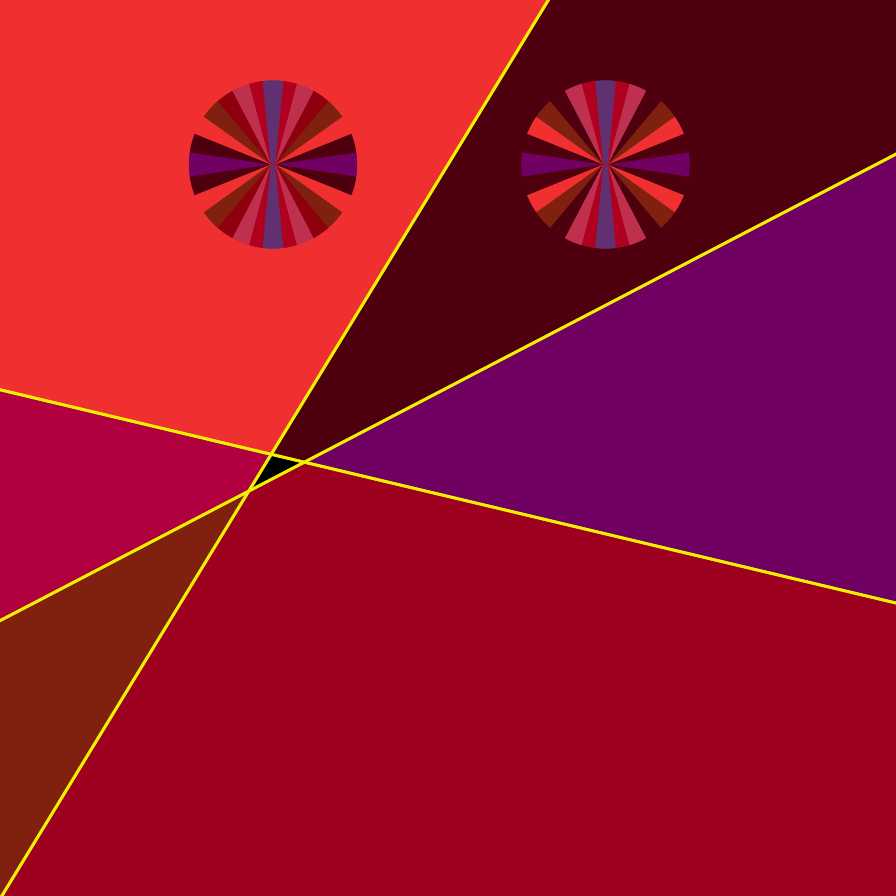
Write a Shadertoy shader that draws this background.

```glsl
// Flat coloured regions cut by three thin yellow lines, with two striped fan discs.

const vec3 SCARLET = vec3(0.94, 0.19, 0.19);
const vec3 MAROON  = vec3(0.31, 0.00, 0.06);
const vec3 PURPLE  = vec3(0.44, 0.00, 0.38);
const vec3 CRIMSON = vec3(0.62, 0.00, 0.12);
const vec3 MAGENTA = vec3(0.69, 0.00, 0.25);
const vec3 BROWN   = vec3(0.50, 0.125, 0.06);
const vec3 YELLOW  = vec3(0.94, 0.94, 0.00);
const vec3 BLACK   = vec3(0.0);
const vec3 WINE    = vec3(0.56, 0.00, 0.06);
const vec3 ROSE    = vec3(0.75, 0.19, 0.31);
const vec3 RUBY    = vec3(0.69, 0.00, 0.12);
const vec3 VIOLET  = vec3(0.38, 0.19, 0.44);

const float LINE_HALF_WIDTH = 0.0018;
const float FAN_RADIUS = 0.094;
const float FAN_HEIGHT = 0.8164;
const float LEFT_FAN_X = 0.3047;
const float RIGHT_FAN_X = 0.6758;
const float FAN_SPINE = 0.0026;

// Signed distance to the line through a and b, positive on its left.
float lineSide(vec2 p, vec2 a, vec2 b) {
    vec2 d = normalize(b - a);
    return d.x * (p.y - a.y) - d.y * (p.x - a.x);
}

float coverage(float distanceOutside, float pixel) {
    return 1.0 - smoothstep(-0.5 * pixel, 0.5 * pixel, distanceOutside);
}

vec3 regionColor(bool leftOfSteep, bool aboveRising, bool aboveFalling) {
    if (leftOfSteep) {
        if (!aboveRising) return BROWN;
        return aboveFalling ? SCARLET : MAGENTA;
    }
    if (aboveRising) return aboveFalling ? MAROON : BLACK;
    return aboveFalling ? PURPLE : CRIMSON;
}

// Disc of sectors mirrored about both axes, running from horizontal to vertical.
vec3 drawFan(vec3 base, vec2 p, vec3 accent, float pixel) {
    const float starts[8] = float[8](0.0, 8.5, 22.0, 35.5, 50.0, 62.5, 75.0, 84.5);
    vec3 colors[8] = vec3[8](PURPLE, MAROON, SCARLET, BROWN, accent, ROSE, RUBY, VIOLET);
    vec2 q = vec2(max(abs(p.x) - FAN_SPINE, 0.0), abs(p.y));
    vec3 color = colors[0];
    for (int i = 1; i < 8; i++) {
        float angle = radians(starts[i]);
        float outside = q.x * sin(angle) - q.y * cos(angle);
        color = mix(color, colors[i], coverage(outside, pixel));
    }
    return mix(base, color, coverage(length(p) - FAN_RADIUS, pixel));
}

void mainImage(out vec4 fragColor, in vec2 fragCoord) {
    vec2 uv = fragCoord / iResolution.xy;
    float pixel = 1.0 / min(iResolution.x, iResolution.y);

    // Regions between the three lines
    float steep   = lineSide(uv, vec2(0.002, 0.0), vec2(0.612, 1.0));
    float rising  = lineSide(uv, vec2(0.0, 0.3073), vec2(1.0, 0.828));
    float falling = lineSide(uv, vec2(0.0, 0.565), vec2(1.0, 0.327));
    vec3 color = regionColor(steep > 0.0, rising > 0.0, falling > 0.0);

    // Fan discs
    color = drawFan(color, uv - vec2(LEFT_FAN_X, FAN_HEIGHT), WINE, pixel);
    color = drawFan(color, uv - vec2(RIGHT_FAN_X, FAN_HEIGHT), MAROON, pixel);

    // Dividing lines
    float nearest = min(abs(steep), min(abs(rising), abs(falling)));
    color = mix(color, YELLOW, coverage(nearest - LINE_HALF_WIDTH, pixel));

    fragColor = vec4(color, 1.0);
}
```
